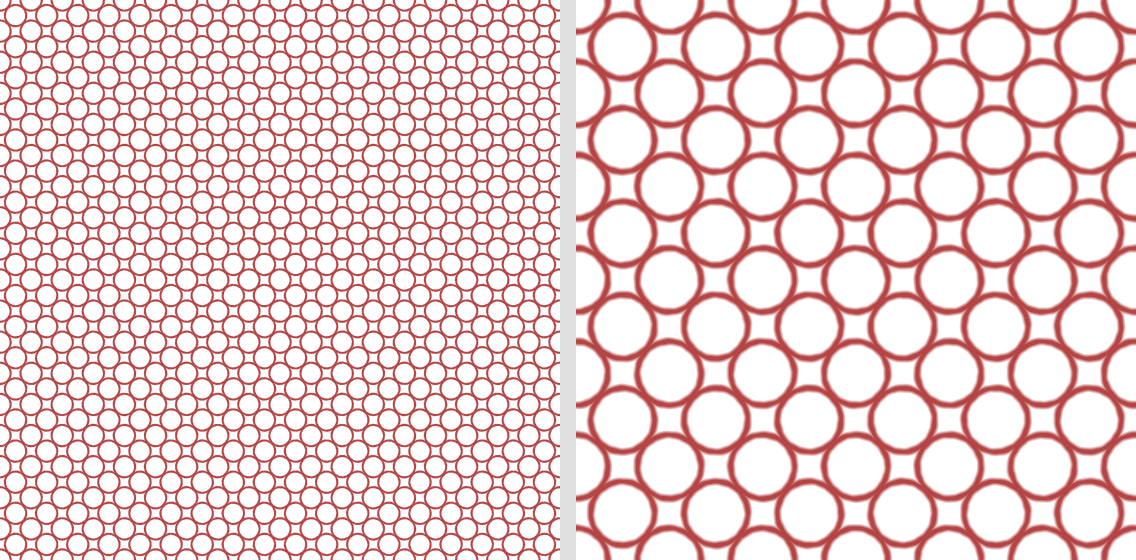
Left: the whole. Right: its middle third, enlarged.
A three.js fragment shader for this pattern:

```glsl
varying vec2 vUv;

const float TAU = 6.2831853;
const float REPEATS = 18.0;       // cells across and down, two rings per cell
const float INNER_RADIUS = 0.308; // in cells
const float OUTER_RADIUS = 0.375;
const float SOFTNESS = 0.036;     // width of the edge blend, in cells
const float ROUGHNESS = 0.004;
const vec3 PAPER = vec3(1.0);
const vec3 RED = vec3(0.71, 0.27, 0.27);

float hash(vec2 p) {
  return fract(sin(dot(p, vec2(41.3, 289.1))) * 4375.5);
}

// Small unevenness around a ring; whole frequencies close the loop
float wobble(float angle, float phase) {
  return 0.6 * sin(7.0 * angle + phase) + 0.4 * sin(16.0 * angle - 2.0 * phase);
}

// 1 inside the radius, 0 outside, with a linear edge
float disc(float dist, float radius, float softness) {
  return clamp((radius - dist) / softness + 0.5, 0.0, 1.0);
}

// Coverage of one square grid of rings
float ringGrid(vec2 p, float seed, float repeats) {
  vec2 id = floor(p + 0.5);
  vec2 offset = p - id;
  float dist = length(offset);
  float angle = atan(offset.y, offset.x + 1e-5);

  // Wrapped cell index keeps the variation seamless
  float phase = TAU * hash(mod(id, repeats) + seed);
  float outer = OUTER_RADIUS + ROUGHNESS * wobble(angle, phase);
  float inner = INNER_RADIUS + ROUGHNESS * wobble(angle, phase + 2.4);
  return disc(dist, outer, SOFTNESS) - disc(dist, inner, SOFTNESS);
}

void main() {
  vec2 p = vUv * REPEATS;

  // Two grids, the second shifted by half a cell
  float ink = 0.0;
  for (int i = 0; i < 2; i++) {
    float shift = 0.5 * float(i);
    ink = max(ink, ringGrid(p - shift, shift, REPEATS));
  }

  gl_FragColor = vec4(mix(PAPER, RED, ink), 1.0);
}
```
